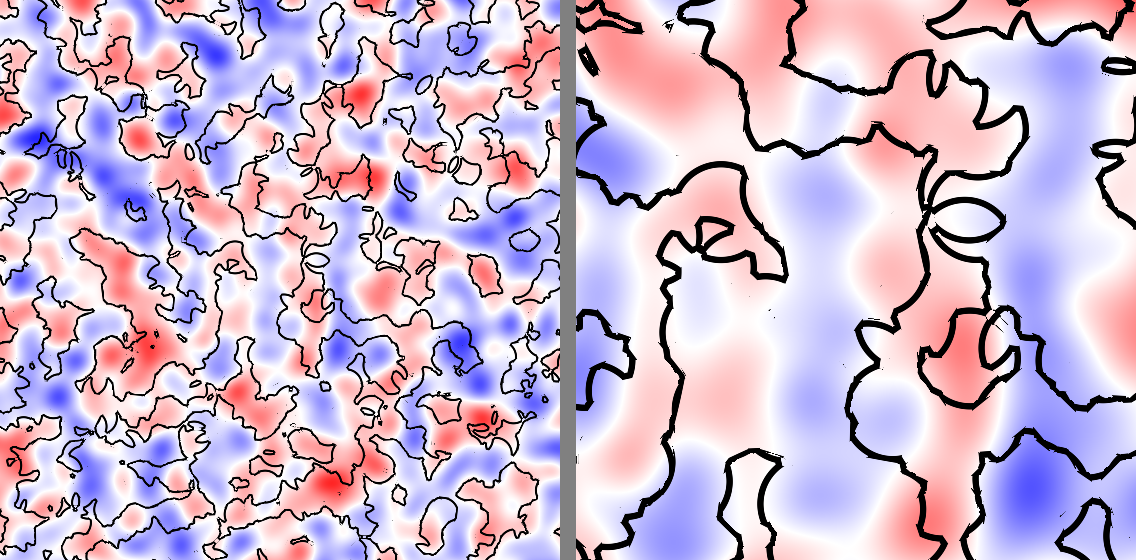
Left, the full canvas; right, a detail of the centre.
Reproduce this texture procedurally as a Shadertoy shader.

```glsl
// Blue-white-red random field overlaid with black outlines of scattered, overlapping discs.

#define GRID 28.0          // scatter cells per canvas height
#define BLOB_SIGMA 0.019   // gaussian width of a colour blob
#define COLOR_GAIN 0.262   // blob sum to colour saturation
#define DISC_RADIUS 0.0285
#define EDGE_BAND 0.0064   // width of the ramp at a disc rim
#define LINE_WIDTH 0.0038
#define FLIP_CHANCE 0.25   // share of discs whose sign opposes their blob
#define SEED 17.0

// Sine-free hash: cell to four values in 0..1
vec4 hash42(vec2 cell) {
    vec4 q = fract(cell.xyxy * vec4(0.1031, 0.1030, 0.0973, 0.1099));
    q += dot(q, q.wzxy + 33.33);
    return fract((q.xxyz + q.yzzw) * q.zywx);
}

void mainImage(out vec4 fragColor, in vec2 fragCoord) {
    vec2 uv = fragCoord / iResolution.y;
    float pixel = 1.0 / iResolution.y;
    vec2 home = floor(uv * GRID);

    float field = 0.0;           // signed sum of soft blobs
    float cover = 0.0;           // signed count of discs
    vec2 coverGradient = vec2(0.0);

    for (int y = -2; y <= 2; y++) {
        for (int x = -2; x <= 2; x++) {
            vec2 cell = home + vec2(x, y);
            vec4 rnd = hash42(cell + SEED);
            vec2 offset = uv - (cell + rnd.xy) / GRID;
            float dist = length(offset);

            // Colour blob
            float blobSign = rnd.z < 0.5 ? -1.0 : 1.0;
            float strength = 0.5 + fract(rnd.z * 2.0);
            float reach = dist / BLOB_SIGMA;
            field += blobSign * strength * exp(-0.5 * reach * reach);

            // Disc with a narrow linear rim
            float discSign = rnd.w < FLIP_CHANCE ? -blobSign : blobSign;
            float ramp = (DISC_RADIUS - dist) / EDGE_BAND + 0.5;
            cover += discSign * clamp(ramp, 0.0, 1.0);
            if (ramp > 0.0 && ramp < 1.0) {
                coverGradient -= discSign * offset / (dist * EDGE_BAND);
            }
        }
    }

    // Diverging colour map: blue below zero, red above
    float value = clamp(field * COLOR_GAIN, -1.0, 1.0);
    vec3 color = vec3(1.0 + min(value, 0.0), 1.0 - abs(value), 1.0 - max(value, 0.0));

    // Outline where the disc count steps between zero and one
    float lineDist = abs(cover - 0.5) / max(length(coverGradient), 0.001);
    float halfWidth = 0.5 * LINE_WIDTH;
    float ink = 1.0 - smoothstep(halfWidth - 0.5 * pixel, halfWidth + 0.5 * pixel, lineDist);

    fragColor = vec4(mix(color, vec3(0.0), ink), 1.0);
}
```
